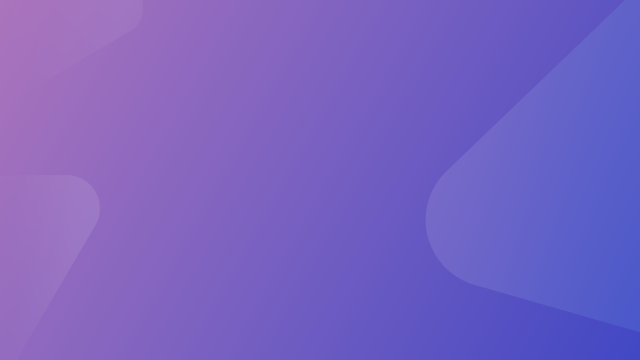
Write a WebGL 2 fragment shader that draws this background.

```glsl
#version 300 es
precision highp float;

uniform vec2 u_resolution;
out vec4 fragColor;

const vec3 PINK = vec3(0.672, 0.455, 0.738);
const vec3 VIOLET = vec3(0.465, 0.376, 0.757);
const vec3 INDIGO = vec3(0.255, 0.280, 0.768);
const vec3 WHITE = vec3(1.0);
const vec3 ICE = vec3(0.55, 0.90, 1.0);

// Three-stop ramp along the diagonal
vec3 diagonalRamp(float t) {
    vec3 nearHalf = mix(PINK, VIOLET, clamp(t * 2.0, 0.0, 1.0));
    return mix(nearHalf, INDIGO, clamp(t * 2.0 - 1.0, 0.0, 1.0));
}

// Signed distance to an endless wedge with a rounded tip; angles in degrees
float roundedWedge(vec2 p, vec2 center, float radius, float heading, float halfAngle) {
    vec2 axis = vec2(cos(radians(heading)), sin(radians(heading)));
    vec2 edge = vec2(cos(radians(halfAngle)), sin(radians(halfAngle)));
    vec2 q = p - center;
    q = vec2(dot(q, axis), abs(axis.x * q.y - axis.y * q.x));
    float side = sign(q.y * edge.x - q.x * edge.y);
    return side * length(q - edge * max(dot(q, edge), 0.0)) - radius;
}

// Antialiased coverage of a signed distance
float coverage(float dist, float pixel) {
    return 1.0 - smoothstep(-0.7 * pixel, 0.7 * pixel, dist);
}

void main() {
    vec2 p = gl_FragCoord.xy / u_resolution.y;
    float pixel = 1.0 / u_resolution.y;
    float aspect = u_resolution.x / u_resolution.y;

    // Background from upper left to lower right
    vec2 diagonal = vec2(aspect, 1.0);
    vec2 fromTop = vec2(p.x, 1.0 - p.y);
    vec3 color = diagonalRamp(dot(fromTop, diagonal) / dot(diagonal, diagonal));

    // Large wedge on the right, cooling towards the border
    float large = roundedWedge(p, vec2(1.370, 0.389), 0.1875, 13.9, 29.9);
    vec3 tint = mix(WHITE, ICE, smoothstep(1.18, 1.78, p.x));
    color = mix(color, tint, 0.10 * coverage(large, pixel));

    // Lower left wedge, fading out to the left
    float lower = roundedWedge(p, vec2(0.185, 0.421), 0.0926, 209.8, 29.8);
    float lowerFade = mix(0.01, 0.10, smoothstep(0.0, 0.28, p.x));
    color = mix(color, WHITE, lowerFade * coverage(lower, pixel));

    // Upper left wedge, fainter
    float upper = roundedWedge(p, vec2(0.329, 0.972), 0.067, 150.2, 60.2);
    float upperFade = 0.05 * smoothstep(0.0, 0.40, p.x);
    color = mix(color, WHITE, upperFade * coverage(upper, pixel));

    fragColor = vec4(color, 1.0);
}
```
